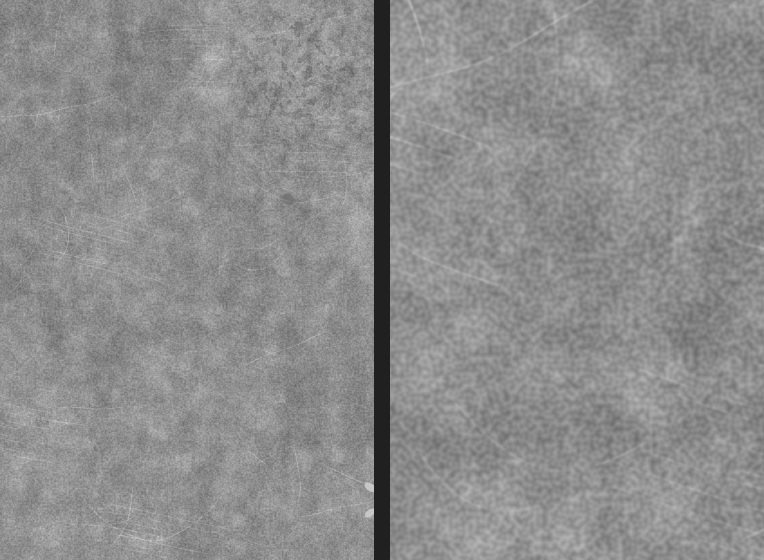
Left: the whole. Right: its middle third, enlarged.
This texture is drawn by a WebGL 1 fragment shader. Its source:

```glsl
precision highp float;
// Worn grey concrete: cloudy stains, fine grain, flaked patches and pale hairline scratches.

uniform vec2 u_resolution;

const float BASE_GREY = 0.553;
const float CLOUD_AMOUNT = 0.058;
const float MOTTLE_AMOUNT = 0.075;
const float STREAK_AMOUNT = 0.030;
const float GRAIN_AMOUNT = 0.115;
const float FLAKE_AMOUNT = 0.095;
const float SCRATCH_AMOUNT = 0.15;
const float SCRATCH_WIDTH = 0.0016;
const float HATCH_SPACING = 0.0125;
const float ASPECT = 0.668;
const vec2 FLAKE_CENTER = vec2(0.54, 0.87);
const vec2 PIT_CENTER = vec2(0.515, 0.645);
const vec2 CHIP_CENTER = vec2(0.661, 0.107);
const float SEAM_X = 0.512;

float hash(vec2 p) {
  vec3 q = fract(p.xyx * 0.1031);
  q += dot(q, q.yzx + 33.33);
  return fract((q.x + q.y) * q.z);
}

vec2 gradientAt(vec2 cell) {
  float a = 6.2832 * hash(cell + 17.0);
  return vec2(cos(a), sin(a));
}

float gradientNoise(vec2 p) {
  vec2 i = floor(p), f = p - i;
  vec2 u = f * f * f * (f * (f * 6.0 - 15.0) + 10.0);
  vec2 e = vec2(1.0, 0.0);
  float low = mix(dot(gradientAt(i), f), dot(gradientAt(i + e), f - e), u.x);
  float high = mix(dot(gradientAt(i + e.yx), f - e.yx),
                   dot(gradientAt(i + 1.0), f - 1.0), u.x);
  return mix(low, high, u.y);
}

float fbm(vec2 p) {
  float sum = 0.0, amp = 1.0;
  for (int i = 0; i < 4; i++) {
    sum += amp * gradientNoise(p);
    p = mat2(1.6, 1.2, -1.2, 1.6) * p + 11.3;
    amp *= 0.58;
  }
  return sum;
}

float blob(vec2 p, vec2 center, vec2 radius) {
  vec2 d = (p - center) / radius;
  return exp(-dot(d, d));
}

// Coordinates along and across a stroke direction
vec2 alongAcross(vec2 p, float angle) {
  vec2 dir = vec2(cos(angle), sin(angle));
  return vec2(dot(p, dir), dot(p, vec2(-dir.y, dir.x)));
}

float hairline(float d, float pixel) {
  float w = max(SCRATCH_WIDTH, pixel);
  return (1.0 - smoothstep(0.0, w, abs(d))) * SCRATCH_WIDTH / w;
}

// Single scratches, straight or bowed, mostly flat or upright
float looseScratches(vec2 p, float pixel) {
  float sum = 0.0;
  for (int i = 0; i < 84; i++) {
    float id = float(i);
    vec2 center = vec2(hash(vec2(id, 1.0)) * ASPECT, hash(vec2(id, 2.0)));
    float tilt = hash(vec2(id, 3.0)) - 0.5;
    float angle = hash(vec2(id, 4.0)) < 0.36 ? 1.57 + 0.7 * tilt : 1.5 * tilt;
    float halfLength = mix(0.02, 0.15, pow(hash(vec2(id, 5.0)), 1.8));
    float bow = pow(2.0 * hash(vec2(id, 6.0)) - 1.0, 3.0) * 0.8 / halfLength;
    vec2 q = alongAcross(p - center, angle);
    float d = q.y - bow * q.x * q.x - 0.0015 * sin(q.x * 60.0 + id);
    d /= sqrt(1.0 + 4.0 * bow * bow * q.x * q.x);
    float ends = 1.0 - smoothstep(0.6, 1.0, abs(q.x) / halfLength);
    float strength = mix(0.2, 1.0, pow(hash(vec2(id, 7.0)), 2.0));
    sum += hairline(d, pixel) * ends * strength;
  }
  return sum;
}

// Sheaves of nearly parallel scratches
float hatchedScratches(vec2 p, float pixel) {
  float sum = 0.0;
  for (int i = 0; i < 6; i++) {
    float id = float(i);
    vec2 center = vec2(ASPECT * fract(0.618 * id + 0.4), (id + 0.4) / 6.0);
    float angle = mix(-0.42, 0.12, hash(vec2(id, 21.0)));
    if (i == 2) angle = -0.33;
    vec2 q = alongAcross(p - center, angle);
    q.y += 0.25 * q.x * q.x + 0.002 * sin(q.x * 25.0 + id);
    float row = floor(q.y / HATCH_SPACING);
    vec2 key = vec2(row + 40.0, id + 30.0);
    float offset = (hash(key) - 0.5) * 0.5 + (hash(key + 9.0) - 0.5) * q.x * 1.5;
    float d = (fract(q.y / HATCH_SPACING) - 0.5 - offset) * HATCH_SPACING;
    float reach = mix(0.03, 0.14, hash(key + 19.0));
    float ends = 1.0 - smoothstep(0.5, 1.0, abs(q.x + 0.1 * (hash(key + 29.0) - 0.5)) / reach);
    float sheaf = 1.0 - smoothstep(0.03, 0.08, abs(q.y));
    sum += hairline(d, pixel) * ends * sheaf * mix(0.2, 0.8, hash(key + 39.0));
  }
  return sum;
}

void main() {
  vec2 p = gl_FragCoord.xy / u_resolution.y;
  float pixel = 1.0 / u_resolution.y;
  vec2 warped = p + 0.012 * vec2(gradientNoise(p * 18.0), gradientNoise(p * 18.0 + 50.0));

  // Stains, mottling, upright streaks and grain
  float mottle = fbm(warped * 26.0 + 7.0);
  float grain = 0.6 * gradientNoise(p * 150.0) + gradientNoise(p * 310.0 + 5.0);
  float grey = BASE_GREY + CLOUD_AMOUNT * fbm(warped * vec2(6.0, 4.5) + 3.0);
  grey += MOTTLE_AMOUNT * mottle + GRAIN_AMOUNT * grain;
  grey += STREAK_AMOUNT * fbm(p * vec2(38.0, 5.0) + 90.0);

  // Broad light and dark zones
  grey += 0.06 * blob(p, vec2(0.65, 0.58), vec2(0.06, 0.12));
  grey += 0.03 * blob(p, vec2(0.38, 0.92), vec2(0.025, 0.2));
  grey += 0.025 * blob(p, vec2(0.2, 0.1), vec2(0.35, 0.15));
  grey -= 0.04 * blob(p, vec2(0.58, 0.33), vec2(0.09, 0.12));
  grey -= 0.025 * blob(p, vec2(0.08, 0.93), vec2(0.2, 0.14));
  grey -= 0.02 * (1.0 - smoothstep(0.0, 0.008, abs(p.x - SEAM_X))) * (1.0 - smoothstep(0.4, 0.65, p.y));

  // Flaked surface and scattered pale patches
  float flakeZone = blob(p, FLAKE_CENTER, vec2(0.15, 0.17));
  float flakes = smoothstep(0.0, 0.28, fbm(warped * 52.0 + 30.0));
  grey += flakeZone * (0.045 - FLAKE_AMOUNT * flakes);
  grey += 0.035 * smoothstep(0.3, 0.6, fbm(warped * 13.0 + 60.0) + 0.3 * mottle);

  // Scratches, worn through by the grain
  float wear = smoothstep(-0.5, 0.3, gradientNoise(p * 70.0 + 20.0));
  float scratches = looseScratches(p, pixel) + hatchedScratches(p, pixel);
  grey += SCRATCH_AMOUNT * min(scratches, 1.3) * mix(0.45, 1.0, wear);

  // Round pit and paint chips
  float pit = length(p - PIT_CENTER) + 0.003 * mottle;
  grey -= 0.13 * (1.0 - smoothstep(0.007, 0.012, pit)) * (0.6 + grain);
  for (int i = 0; i < 2; i++) {
    float side = float(i) * 2.0 - 1.0;
    vec2 q = alongAcross(p - CHIP_CENTER - vec2(0.0, 0.023 * side), -0.7 * side);
    float chip = length(q / vec2(0.012, 0.007)) + 0.3 * mottle;
    grey = mix(grey, 0.78, 1.0 - smoothstep(0.75, 1.1, chip));
  }

  gl_FragColor = vec4(vec3(clamp(grey, 0.0, 1.0)), 1.0);
}
```
